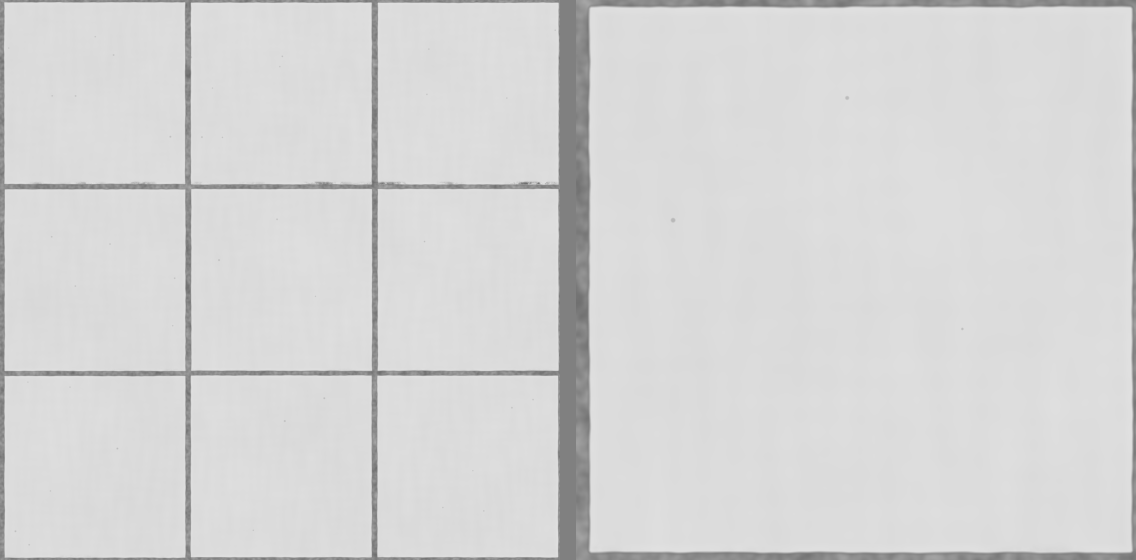
Left, the full canvas; right, a detail of the centre.
A WebGL 1 fragment shader for this texture:

```glsl
precision highp float;
// Square pale grey ceramic tiles, three by three, with worn grey joints and a grimy row.

uniform vec2 u_resolution;

const float TILES = 3.0;                         // repeats across and down
const vec2 JOINT_WIDTH = vec2(0.0102, 0.0086);   // vertical, horizontal joints
const vec2 JOINT_OFFSET = vec2(0.0025, 0.0);     // centre of the first joints
const float CORNER_RADIUS = 0.0015;
const float SIZE_JITTER = 0.0007;                // shift of each tile
const float EDGE_WOBBLE = 0.0009;
const float EDGE_SOFTNESS = 0.0007;
const vec3 GLAZE = vec3(0.863);
const vec3 GROUT = vec3(0.545);
const vec3 GROUT_DARK = vec3(0.46);
const vec3 GRIME = vec3(0.33);
const float TILE_TONE = 0.008;                   // brightness spread between tiles
const float CLOUDING = 0.016;
const float STREAKS = 0.010;
const float GRIMY_ROW = 2.0;                     // row with dirt along its lower edge
const float GRIME_HEIGHT = 0.0060;
const float GRIME_SPREAD = 0.0026;
const float SPECK_GRID = 27.0;
const float SPECK_RADIUS = 0.0014;
const float SPECK_CHANCE = 0.06;

float hash(vec2 p) {
  vec3 q = fract(vec3(p.xyx) * 0.1031);
  q += dot(q, q.yzx + 33.33);
  return fract((q.x + q.y) * q.z);
}

vec2 hash2(vec2 p) {
  return vec2(hash(p + 17.3), hash(p + 71.9));
}

// Gradient of one lattice point, wrapped to the period
float corner(vec2 cell, vec2 offset, vec2 local, vec2 period) {
  float angle = 6.28318 * hash(mod(cell + offset, period) + period * 1.37);
  return dot(vec2(cos(angle), sin(angle)), local - offset);
}

// Gradient noise over the canvas, with a whole number of lattice cells
float noise(vec2 uv, vec2 period) {
  vec2 p = uv * period;
  vec2 i = floor(p);
  vec2 f = p - i;
  vec2 w = f * f * f * (f * (f * 6.0 - 15.0) + 10.0);
  float low = mix(corner(i, vec2(0.0), f, period), corner(i, vec2(1.0, 0.0), f, period), w.x);
  float high = mix(corner(i, vec2(0.0, 1.0), f, period), corner(i, vec2(1.0), f, period), w.x);
  return mix(low, high, w.y);
}

float fbm(vec2 uv, vec2 period) {
  float sum = 0.0;
  float gain = 0.55;
  for (int i = 0; i < 4; i++) {
    sum += gain * noise(uv, period);
    period *= 2.0;
    gain *= 0.55;
  }
  return sum;
}

// Signed distance to a tile edge, negative inside
float tileDistance(vec2 local, vec2 halfSize) {
  vec2 q = abs(local) - halfSize + CORNER_RADIUS;
  return length(max(q, 0.0)) + min(max(q.x, q.y), 0.0) - CORNER_RADIUS;
}

// Sparse small pits in the glaze
float specks(vec2 uv, float pixel) {
  vec2 p = uv * SPECK_GRID;
  vec2 cell = mod(floor(p), SPECK_GRID);
  vec2 centre = 0.2 + 0.6 * hash2(cell);
  float dist = length(fract(p) - centre) / SPECK_GRID;
  float radius = SPECK_RADIUS * (0.4 + 0.6 * hash(cell + 5.1));
  float present = step(1.0 - SPECK_CHANCE, hash(cell + 43.7));
  return present * (1.0 - smoothstep(radius - pixel, radius + pixel, dist));
}

void main() {
  vec2 uv = gl_FragCoord.xy / u_resolution;
  float pixel = 1.0 / min(u_resolution.x, u_resolution.y);

  // Tile layout, slightly uneven
  vec2 grid = (uv - JOINT_OFFSET) * TILES;
  vec2 cell = mod(floor(grid), TILES);
  vec2 local = (fract(grid) - 0.5) / TILES;
  vec2 shift = SIZE_JITTER * (2.0 * hash2(cell) - 1.0);
  float dist = tileDistance(local - shift, 0.5 / TILES - 0.5 * JOINT_WIDTH);
  dist += EDGE_WOBBLE * (noise(uv, vec2(18.0)) + 0.7 * noise(uv, vec2(96.0)));
  float soft = EDGE_SOFTNESS + 0.5 * pixel;
  float joint = smoothstep(-soft, soft, dist);

  // Glaze: tone per tile, clouds, fine streaks, a paler rim and pits
  vec3 glaze = GLAZE + TILE_TONE * (hash(cell + 9.7) - 0.5);
  glaze += CLOUDING * fbm(uv, vec2(6.0));
  glaze += STREAKS * (noise(uv, vec2(72.0, 14.0)) + 0.5 * noise(uv, vec2(20.0, 90.0)));
  glaze += 0.010 * smoothstep(-0.006, -0.002, dist);
  glaze -= 0.13 * specks(uv, pixel);

  // Grout: mottled, dark where it meets the tiles
  float mottle = fbm(uv, vec2(40.0));
  vec3 grout = GROUT + 0.17 * mottle + 0.07 * noise(uv, vec2(160.0));
  float contact = 1.0 - smoothstep(0.0, 0.0022, dist);
  grout = mix(grout, GROUT_DARK, 0.5 * contact);
  grout = mix(grout, GRIME, 0.6 * smoothstep(0.22, 0.5, fbm(uv, vec2(13.0))));

  // Grime gathered in patches above the horizontal joints
  float height = local.y + 0.5 / TILES;
  float band = exp(-pow((height - GRIME_HEIGHT) / GRIME_SPREAD, 2.0));
  float patches = smoothstep(-0.15, 0.35, noise(uv, vec2(11.0, 3.0)));
  float grain = smoothstep(-0.25, 0.35, fbm(uv, vec2(75.0)));
  float amount = mix(0.08, 0.85, 1.0 - step(0.5, abs(cell.y - GRIMY_ROW)));

  vec3 color = mix(glaze, grout, joint);
  color = mix(color, GRIME, amount * band * patches * grain);
  gl_FragColor = vec4(clamp(color, 0.0, 1.0), 1.0);
}
```
